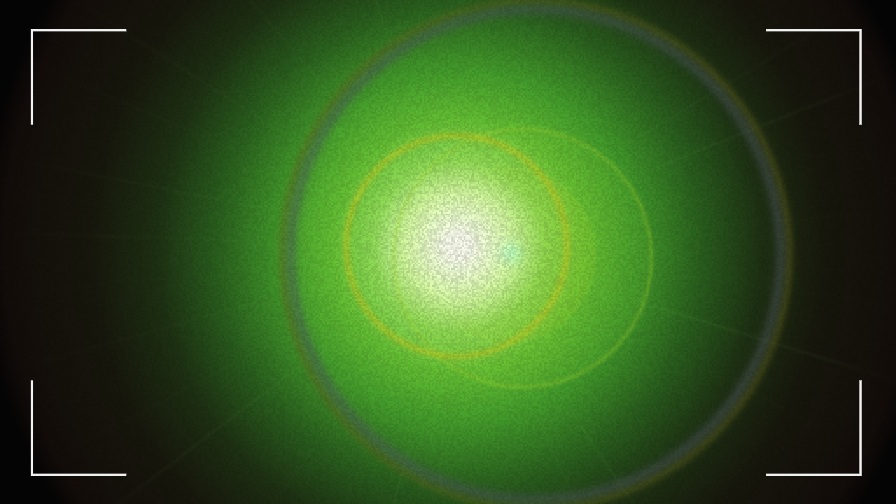
Give the GLSL for this background, as a WebGL 1 fragment shader.

```glsl
precision highp float;
// Green lens flare with offset ghost rings, fine grain and viewfinder corner marks.

uniform vec2 u_resolution;

const vec2 GLOW_CENTER = vec2(0.021, 0.012);
const vec3 GOLD = vec3(0.72, 0.74, 0.12);
const vec3 OLIVE = vec3(0.36, 0.36, 0.09);
const vec3 SLATE = vec3(0.29, 0.33, 0.34);
const vec3 LIME = vec3(0.60, 0.78, 0.16);
const vec3 CYAN = vec3(0.55, 0.95, 0.85);

float hash(vec2 cell) {
  vec3 q = fract(vec3(cell.xyx) * 0.1031);
  q += dot(q, q.yzx + 33.33);
  return fract((q.x + q.y) * q.z);
}

// Moves from one colour to the next between two radii.
vec3 blendTo(vec3 from, vec3 to, float start, float end, float r) {
  return mix(from, to, clamp((r - start) / (end - start), 0.0, 1.0));
}

vec3 glowColor(float r) {
  vec3 c = vec3(0.93, 0.93, 0.91);
  c = blendTo(c, vec3(0.79, 0.92, 0.62), 0.025, 0.106, r);
  c = blendTo(c, vec3(0.53, 0.81, 0.32), 0.106, 0.17, r);
  c = blendTo(c, vec3(0.37, 0.71, 0.19), 0.17, 0.25, r);
  c = blendTo(c, vec3(0.25, 0.58, 0.16), 0.25, 0.35, r);
  c = blendTo(c, vec3(0.155, 0.355, 0.11), 0.35, 0.48, r);
  c = blendTo(c, vec3(0.11, 0.18, 0.07), 0.48, 0.60, r);
  c = blendTo(c, vec3(0.085, 0.085, 0.045), 0.60, 0.73, r);
  c = blendTo(c, vec3(0.07, 0.045, 0.035), 0.73, 0.90, r);
  return blendTo(c, vec3(0.015), 0.90, 0.95, r);
}

// Soft circular line around a center.
float ring(vec2 p, vec2 center, float radius, float width) {
  float d = (length(p - center) - radius) / width;
  return exp(-d * d);
}

float disc(vec2 p, vec2 center, float radius, float blur) {
  return 1.0 - smoothstep(radius - blur, radius + blur, length(p - center));
}

// Faint radial streaks from layered sines of the angle.
float streaks(vec2 p) {
  float angle = atan(p.y, p.x);
  float wave = sin(angle * 37.0) + sin(angle * 83.0 + 1.3) + sin(angle * 149.0 + 2.1);
  return pow(max(wave / 3.0, 0.0), 6.0);
}

float boxDistance(vec2 p, vec2 halfSize) {
  vec2 d = abs(p) - halfSize;
  return length(max(d, 0.0)) + min(max(d.x, d.y), 0.0);
}

// Four mirrored right-angle marks.
float cornerMarks(vec2 p, vec2 corner, float arm, float thickness, float pixel) {
  vec2 q = abs(p) - corner;
  float halfLine = thickness * 0.5;
  vec2 bar = vec2(arm * 0.5 + halfLine, halfLine);
  float d = min(boxDistance(q + vec2(arm * 0.5, 0.0), bar),
                boxDistance(q + vec2(0.0, arm * 0.5), bar.yx));
  return 1.0 - smoothstep(-0.5 * pixel, 0.5 * pixel, d);
}

void main() {
  float pixel = 1.0 / u_resolution.y;
  vec2 p = (gl_FragCoord.xy - 0.5 * u_resolution) * pixel;
  vec2 fromGlow = p - GLOW_CENTER;
  float r = length(fromGlow);

  // Main glow and streaks
  vec3 color = glowColor(r);
  float streakFade = smoothstep(0.3, 0.5, r) * (1.0 - smoothstep(0.7, 0.95, r));
  color += vec3(0.02, 0.03, 0.015) * streaks(fromGlow) * streakFade;

  // Inner ghost discs and their rims
  vec2 wideGhost = vec2(0.148, -0.012);
  vec2 smallGhost = vec2(0.118, -0.005);
  color = mix(color, LIME, 0.07 * disc(p, wideGhost, 0.259, 0.004));
  color = mix(color, LIME, 0.25 * ring(p, wideGhost, 0.256, 0.005));
  color = mix(color, LIME, 0.20 * disc(p, smallGhost, 0.176, 0.004) * smoothstep(0.10, 0.22, r));
  color = mix(color, GOLD, 0.50 * ring(p, vec2(0.017, 0.012), 0.219, 0.008));

  // Large halo: warm outer fringe and cool inner fringe
  vec2 halo = vec2(0.174, -0.005);
  color = mix(color, OLIVE, 0.38 * ring(p, halo, 0.503, 0.010));
  color = mix(color, SLATE, 0.45 * ring(p, halo, 0.486, 0.013));

  // Small cool sparkle
  color = mix(color, CYAN, 0.35 * ring(p, vec2(0.125, -0.002), 0.0, 0.022));

  // Grain, strongest in the light
  float grain = hash(floor(p * 288.0) + 500.0) - 0.5;
  color *= 1.0 + grain * mix(0.12, 0.20, exp(-r * r * 30.0));

  // Viewfinder corners
  float marks = cornerMarks(p + vec2(0.0035, 0.001), vec2(0.822, 0.441), 0.185, 0.0046, pixel);
  color = mix(color, vec3(0.95), marks);

  gl_FragColor = vec4(clamp(color, 0.0, 1.0), 1.0);
}
```
